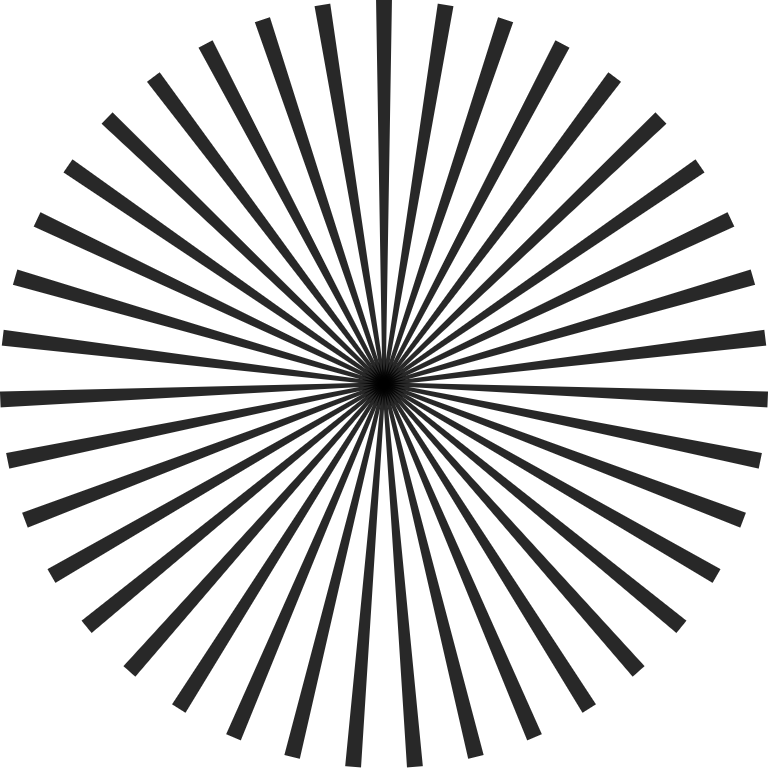
A WebGL 2 fragment shader for this pattern:

```glsl
#version 300 es
precision highp float;

uniform vec2 u_resolution;
out vec4 fragColor;

const float TAU = 6.2831853;
const float RAY_COUNT = 39.0;

// Coverage of a flat-ended wedge running from the centre along direction dir
float rayCoverage(vec2 p, vec2 dir, float pixel) {
    float along = dot(p, dir);
    float across = abs(p.x * dir.y - p.y * dir.x);
    float halfWidth = 0.0021 + 0.0165 * max(along, 0.0);
    float side = clamp((halfWidth - across) / pixel + 0.5, 0.0, 1.0);
    float start = clamp(along / pixel + 0.5, 0.0, 1.0);
    float end = clamp((0.5 - along) / pixel + 0.5, 0.0, 1.0);
    return side * start * end;
}

void main() {
    float size = min(u_resolution.x, u_resolution.y);
    vec2 p = (gl_FragCoord.xy - 0.5 * u_resolution) / size;

    // Translucent rays darken the hub where they overlap
    float light = 1.0;
    for (float i = 0.0; i < RAY_COUNT; i++) {
        float angle = i * TAU / RAY_COUNT;
        vec2 dir = vec2(sin(angle), cos(angle));
        light *= 1.0 - 0.845 * rayCoverage(p, dir, 1.0 / size);
    }

    fragColor = vec4(vec3(light), 1.0);
}
```
